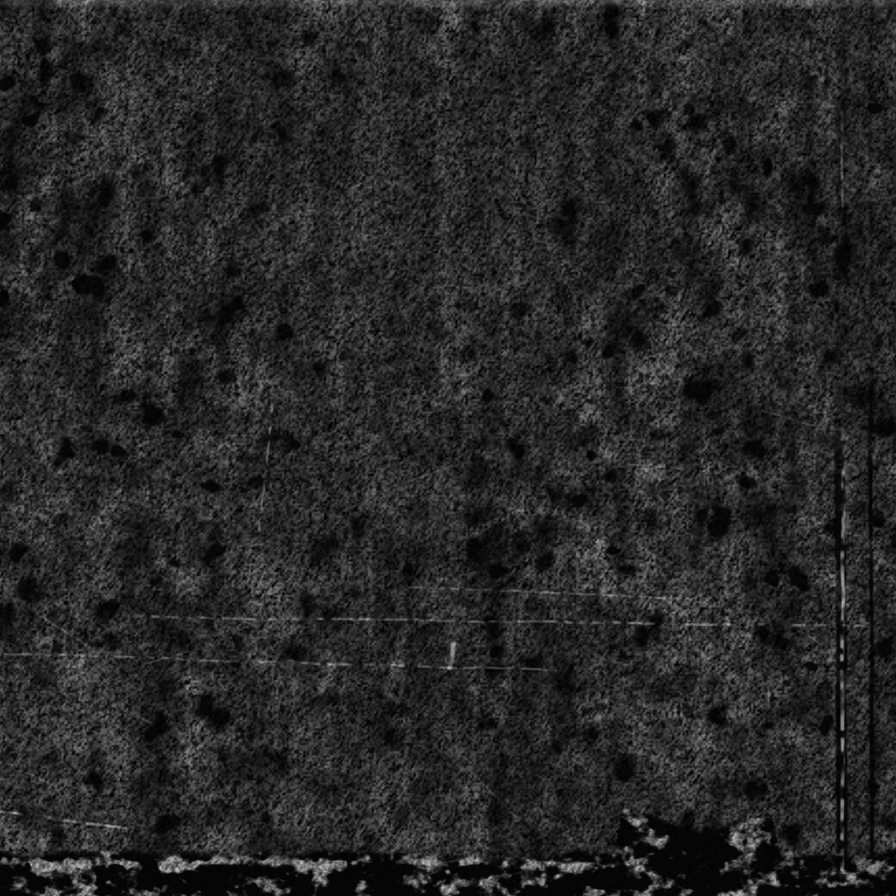
Give the GLSL for this texture, as a Shadertoy shader.

```glsl
// Dark weathered plate: woven grain, pitted blotches, scratches, a ring stain and a crusted lower edge.

const float BASE_TONE = 0.160;
const float BLOTCH_CONTRAST = 0.125;
const float STREAK_CONTRAST = 0.045;
const float GRAIN_CONTRAST = 0.95;
const float PIT_GRID = 30.0;
const float PIT_SHARE = 0.30;
const float CRUST_HEIGHT = 0.046;
const float CRUST_LIGHT = 0.48;
const float SEAM_X = 0.940;
const int SCRATCH_COUNT = 16;
const vec2 RING_CENTER = vec2(0.597, 0.355);
const vec2 FOOT_CENTER = vec2(0.510, 0.245);

float hash(vec2 p) {
    vec3 q = fract(vec3(p.xyx) * 0.1031);
    q += dot(q, q.yzx + 33.33);
    return fract((q.x + q.y) * q.z);
}

// Smooth value noise in -1..1
float noise(vec2 p) {
    vec2 i = floor(p), f = fract(p);
    f = f * f * (3.0 - 2.0 * f);
    float low = mix(hash(i), hash(i + vec2(1, 0)), f.x);
    float high = mix(hash(i + vec2(0, 1)), hash(i + vec2(1, 1)), f.x);
    return 2.0 * mix(low, high, f.y) - 1.0;
}

float fbm(vec2 p) {
    float sum = 0.0, amp = 0.6;
    for (int i = 0; i < 4; i++) {
        sum += amp * noise(p);
        p = mat2(1.6, 1.2, -1.2, 1.6) * p + 17.3;
        amp *= 0.55;
    }
    return sum;
}

float band(float x, float a, float b, float soft) {
    return smoothstep(a - soft, a + soft, x) * (1.0 - smoothstep(b - soft, b + soft, x));
}

float segment(vec2 p, vec2 a, vec2 b) {
    vec2 d = b - a;
    return length(p - a - d * clamp(dot(p - a, d) / dot(d, d), 0.0, 1.0));
}

// Thin broken line between two points
float scratch(vec2 p, vec2 a, vec2 b, float width) {
    float pixel = 1.0 / iResolution.y;
    float wobble = 0.0012 * noise(p * 22.0 + a * 90.0);
    float line = 1.0 - smoothstep(width * 0.3, width + pixel, segment(p + wobble, a, b));
    return line * smoothstep(-0.6, 0.5, noise(p * 130.0 + a * 50.0));
}

// Soft round pits scattered on a jittered grid
float pits(vec2 p) {
    vec2 q = p * PIT_GRID, cell = floor(q);
    float dark = 0.0;
    for (int y = -1; y <= 1; y++)
    for (int x = -1; x <= 1; x++) {
        vec2 c = cell + vec2(x, y);
        vec2 center = c + vec2(hash(c + 3.1), hash(c + 71.7));
        float radius = mix(0.15, 0.40, hash(c + 29.3));
        float present = step(hash(c + 113.9), PIT_SHARE);
        float d = length(q - center) + 0.18 * noise(q * 3.0);
        dark = max(dark, present * (1.0 - smoothstep(radius * 0.4, radius * 1.4, d)));
    }
    return dark;
}

// Fibrous diagonal weave mixed with fine speckle
float grain(vec2 p) {
    vec2 q = mat2(0.82, 0.57, -0.57, 0.82) * p;
    return 0.6 * noise(q * vec2(380.0, 190.0)) + 0.65 * noise(p * 430.0 + 9.0);
}

// Rough upper arc of a stain
float arc(vec2 p, vec2 center, float radius, float lean) {
    vec2 d = p - center;
    float r = length(d * vec2(1.0, 1.05)) + 0.006 * fbm(p * 32.0);
    float rim = exp(-pow((r - radius) / 0.006, 2.0));
    return rim * smoothstep(-0.02, 0.03, d.y - lean * d.x);
}

void mainImage(out vec4 fragColor, in vec2 fragCoord) {
    vec2 p = fragCoord / iResolution.xy;

    // Mottled surface, calmer around the upper middle
    float calm = exp(-dot((p - vec2(0.46, 0.77)) * vec2(7.0, 6.0), (p - vec2(0.46, 0.77)) * vec2(7.0, 6.0)));
    float wear = (0.95 + 0.45 * noise(p * 5.0 + 4.0)) * (1.0 - 0.6 * calm);
    float mottle = 0.85 * fbm(p * vec2(38.0, 34.0)) + 0.35 * fbm(p * 11.0 + 40.0);
    float streak = noise(p * vec2(85.0, 5.0)) + 0.8 * noise(p * vec2(28.0, 3.0) + 8.0);
    float tone = BASE_TONE + BLOTCH_CONTRAST * wear * mottle + STREAK_CONTRAST * streak * 0.8;
    tone -= 0.12 * wear * pits(p + 0.006 * noise(p * 40.0));

    // Ring stain with a second arc at its foot
    float stain = arc(p, RING_CENTER, 0.080, -0.35) + 0.8 * arc(p, FOOT_CENTER, 0.076, 1.2) * step(p.x, 0.52);
    tone += 0.10 * stain;

    // Seam along the right side
    float seam = p.x - SEAM_X - 0.0015 * noise(vec2(p.y * 14.0, 2.0));
    float lower = 1.0 - smoothstep(0.45, 0.56, p.y);
    tone = mix(tone, 0.15, 0.55 * band(seam, 0.006, 0.029, 0.003));
    tone -= 0.15 * (0.25 + 0.75 * lower) * (band(seam, -0.008, 0.004, 0.002) + band(seam, 0.030, 0.034, 0.002));

    // Grain follows the local tone
    tone = max(tone, 0.025) * (1.0 + GRAIN_CONTRAST * grain(p));

    // Crust on the lower edge, piled up toward the right
    float pile = band(p.x, 0.69, 0.865, 0.008);
    float top = CRUST_HEIGHT + pile * (0.025 + 0.28 * abs(p.x - 0.78)) + 0.009 * fbm(p * 28.0);
    float crust = 1.0 - smoothstep(-0.004, 0.004, p.y - top);
    float chunks = fbm(p * vec2(42.0, 62.0) + 6.0) + 0.25 * noise(p * 190.0);
    float ridge = exp(-pow((p.y - 0.036 - 0.003 * noise(p * 25.0)) / 0.005, 2.0)) * band(p.x, 0.0, 0.69, 0.03);
    float crustTone = CRUST_LIGHT * smoothstep(0.0, 0.65, chunks + 0.5 * ridge) + 0.02;
    tone = mix(tone, crustTone * (1.0 + 0.5 * grain(p)), crust);

    // Worn light edge at the top
    tone += 0.17 * smoothstep(0.988, 0.999, p.y) * (0.7 + 0.5 * noise(p * 60.0));

    // Long scratches, then scattered short ones
    float light = 0.26 * scratch(p, vec2(0.13, 0.312), vec2(0.97, 0.301), 0.0013);
    light += 0.22 * scratch(p, vec2(0.46, 0.345), vec2(0.78, 0.331), 0.0012);
    light += 0.22 * scratch(p, vec2(0.00, 0.270), vec2(0.62, 0.252), 0.0012);
    light += 0.25 * scratch(p, vec2(0.29, 0.410), vec2(0.305, 0.560), 0.0012);
    light += 0.35 * scratch(p, vec2(0.502, 0.255), vec2(0.506, 0.283), 0.0035);
    light += 0.35 * scratch(p, vec2(0.0, 0.094), vec2(0.14, 0.076), 0.0015);
    light += 0.50 * lower * scratch(p, vec2(SEAM_X, 0.03), vec2(SEAM_X + 0.001, 0.52), 0.0022);
    light += 0.25 * scratch(p, vec2(SEAM_X, 0.77), vec2(SEAM_X, 0.88), 0.0016);
    for (int i = 0; i < SCRATCH_COUNT; i++) {
        vec2 id = vec2(float(i), 5.0);
        vec2 start = vec2(hash(id), 0.12 + 0.45 * hash(id + 11.0));
        float angle = 1.6 * (hash(id + 23.0) - 0.7);
        vec2 reach = mix(0.02, 0.08, hash(id + 37.0)) * vec2(cos(angle), sin(angle));
        light += 0.13 * scratch(p, start, start + reach, 0.0010);
    }
    fragColor = vec4(vec3(clamp(tone + light, 0.0, 1.0)), 1.0);
}
```
